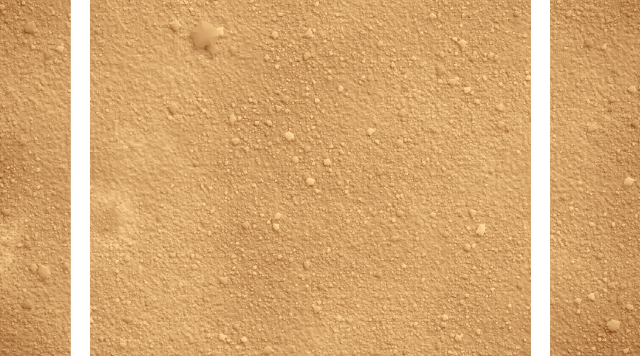
Give the GLSL for this texture, as a Shadertoy shader.

```glsl
#define DARK_SOIL vec3(0.60, 0.37, 0.18)
#define PALE_SAND vec3(0.95, 0.78, 0.54)
#define BASE_TONE 0.66
#define GRAIN_CONTRAST 0.42
#define PATCH_CONTRAST 0.42
#define VIGNETTE 0.34
#define SHADOW 0.42
#define LIGHT vec2(0.55, 0.83)
#define BAR_CENTER 0.3595
#define BAR_HALF_WIDTH 0.0150

float hash(vec2 p) {
    vec3 q = fract(vec3(p.xyx) * 0.1031);
    q += dot(q, q.yzx + 33.33);
    return fract((q.x + q.y) * q.z);
}

float noise(vec2 p) {
    vec2 i = floor(p), f = fract(p);
    f = f * f * (3.0 - 2.0 * f);
    return mix(mix(hash(i), hash(i + vec2(1, 0)), f.x),
               mix(hash(i + vec2(0, 1)), hash(i + vec2(1, 1)), f.x), f.y);
}

float fbm(vec2 p) {
    float sum = 0.0, gain = 0.5;
    for (int i = 0; i < 5; i++) {
        sum += gain * noise(p);
        p = mat2(1.6, 1.2, -1.2, 1.6) * p + 7.3;
        gain *= 0.5;
    }
    return sum;
}

// Soft elliptical spot
float spot(vec2 p, vec2 center, vec2 size) {
    vec2 q = (p - center) / size;
    return exp(-dot(q, q));
}

// Angular pebble: x = signed distance, y = light on the nearest facet
vec2 pebble(vec2 q, float radius, vec2 seed) {
    vec2 result = vec2(-10.0, 0.0);
    for (int i = 0; i < 6; i++) {
        float k = float(i);
        float angle = (k + 0.8 * hash(seed + k * 3.7)) * 1.0472 + seed.x;
        vec2 normal = vec2(cos(angle), sin(angle));
        float d = dot(q, normal) - radius * mix(0.6, 1.0, hash(seed + k * 5.1 + 9.0));
        if (d > result.x) result = vec2(d, dot(normal, LIGHT));
    }
    return result;
}

// Lay one pebble and its shadow over the ground tone
float layPebble(float tone, vec2 q, float radius, vec2 seed, float edge) {
    float shade = pebble(q + LIGHT * radius * 0.5, radius, seed).x;
    tone -= SHADOW * (1.0 - smoothstep(-0.3 * radius - edge, 0.3 * radius + edge, shade));
    vec2 stone = pebble(q, radius, seed);
    float rim = smoothstep(-0.75 * radius, 0.0, stone.x);
    float face = 0.66 + 0.40 * hash(seed + 4.4) + 0.28 * stone.y * rim;
    return mix(face, tone, smoothstep(-edge, edge, stone.x));
}

// Where gravel gathers: a loose band right of the middle, plus clumps
float gravel(vec2 p) {
    float band = spot(p, vec2(1.08, 0.55), vec2(0.42, 0.75));
    float sides = smoothstep(0.72, 0.92, abs(p.x - 0.9));
    float bare = spot(p, vec2(0.45, 0.55), vec2(0.20, 0.16));
    return 0.25 + 0.35 * band + 0.22 * sides - 0.2 * bare
         + 1.1 * (noise(p * 6.0) * 0.6 + noise(p * 17.0) * 0.4 - 0.5);
}

// One layer of pebbles, one candidate per grid cell
float scatter(float tone, vec2 p, float cells, float amount) {
    vec2 g = p * cells, cell = floor(g);
    float edge = 0.7 * cells / iResolution.y;
    for (int j = -1; j <= 1; j++)
    for (int i = -1; i <= 1; i++) {
        vec2 id = cell + vec2(i, j);
        vec2 seed = id + cells;
        vec2 center = id + 0.2 + 0.6 * vec2(hash(seed + 1.3), hash(seed + 8.1));
        float size = hash(seed + 2.9);
        float radius = mix(0.17, 0.42, size * size);
        vec2 q = g - center;
        if (length(q) > 2.2 * radius + edge) continue;
        if (hash(seed + 6.2) > amount * gravel(center / cells)) continue;
        tone = layPebble(tone, q, radius, seed, edge);
    }
    return tone;
}

void mainImage(out vec4 fragColor, in vec2 fragCoord) {
    vec2 p = fragCoord / iResolution.y;
    vec2 uv = fragCoord / iResolution.xy;

    // Dusty ground with broad patches and pale scuffs
    float patches = fbm(p * 4.0 + 3.0) - 0.48;
    float scuff = spot(p, vec2(0.30, 0.39), vec2(0.07, 0.09))
                + spot(p, vec2(0.02, 0.32), vec2(0.07, 0.09))
                + 0.5 * spot(p, vec2(0.45, 0.60), vec2(0.13, 0.06));
    float tone = BASE_TONE + PATCH_CONTRAST * patches;
    tone += 0.55 * scuff * smoothstep(0.3, 0.65, fbm(p * 13.0));

    // Fine relief lit from one side
    float relief = noise(p * 120.0) - noise((p + LIGHT * 0.005) * 120.0);
    relief += 0.7 * (noise(p * 230.0) - noise((p + LIGHT * 0.003) * 230.0));
    relief += 0.6 * (fbm(p * 32.0) - fbm((p + LIGHT * 0.012) * 32.0));
    tone += GRAIN_CONTRAST * relief * (1.0 - 0.4 * min(scuff, 1.0));

    // Gravel from fine to coarse
    tone = scatter(tone, p, 105.0, 1.25);
    tone = scatter(tone, p, 62.0, 0.75);
    tone = scatter(tone, p, 34.0, 0.32);
    tone = scatter(tone, p, 19.0, 0.10);

    // Large crumbly clod with a smaller piece beside it
    vec2 crumble = 0.014 * vec2(noise(p * 60.0), noise(p * 60.0 + 40.0)) - 0.007;
    float edge = 0.8 / iResolution.y;
    tone = layPebble(tone, p - vec2(0.600, 0.862) + crumble, 0.020, vec2(5.0, 2.0), edge);
    tone = layPebble(tone, p - vec2(0.575, 0.900) + crumble, 0.042, vec2(2.0, 7.0), edge);

    // Darker toward the outer sides and corners
    vec2 off = abs(uv - 0.5) * 2.0;
    tone -= VIGNETTE * smoothstep(0.72, 1.35, length(off * vec2(1.0, 0.65)));
    vec3 color = mix(DARK_SOIL, PALE_SAND, clamp(tone, -0.6, 1.15));

    // White upright gaps between the three panels
    float gap = abs(abs(uv.x - 0.485) - BAR_CENTER) - BAR_HALF_WIDTH;
    float aa = 0.5 / iResolution.x;
    color = mix(vec3(1.0), color, smoothstep(-aa, aa, gap));
    fragColor = vec4(clamp(color, 0.0, 1.0), 1.0);
}
```
